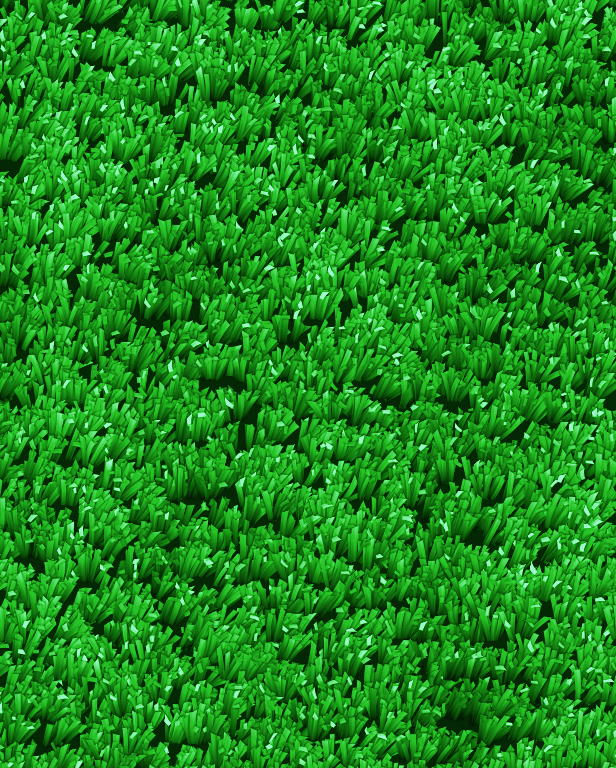
Write a Shadertoy shader that draws this texture.

```glsl
// Draws dense artificial turf: leaning tufts of cut green blades with pale glinting snips.

// Layout, in canvas heights
const vec2  TUFT_CELL = vec2(0.032, 0.026);
const float BLADE_LENGTH = 0.042;
const float BLADE_HALF_WIDTH = 0.0042;
const float SNIP_LENGTH = 0.0105;
const float SNIP_HALF_WIDTH = 0.0031;
const int   BLADES = 10;
const int   SNIPS = 3;

// Direction, in radians from vertical
const float MAIN_LEAN = 0.36;
const float LEAN_DRIFT = 0.6;
const float FAN = 0.7;

// Light, in palette steps
const float GAP_TONE = 0.2;
const float ROOT_TONE = 0.3;
const float TIP_TONE = 3.3;
const float BLADE_VARIATION = 1.6;
const float PATCH_VARIATION = 0.9;
const float CONTACT_SHADOW = 0.28;

// Palette from deepest gap to brightest glint
const vec3 GAP   = vec3(0.01, 0.11, 0.01);
const vec3 SHADE = vec3(0.04, 0.33, 0.03);
const vec3 BODY  = vec3(0.08, 0.53, 0.07);
const vec3 LIT   = vec3(0.15, 0.77, 0.15);
const vec3 SHEEN = vec3(0.37, 0.89, 0.47);
const vec3 GLINT = vec3(0.62, 0.97, 0.80);

vec4 hash4(vec3 p) {
    vec4 q = fract(p.xyzx * vec4(0.1031, 0.1030, 0.0973, 0.1099));
    q += dot(q, q.wzxy + 33.33);
    return fract((q.xxyz + q.yzzw) * q.zywx);
}

float gradientDot(vec2 cell, vec2 offset) {
    float a = 6.2832 * hash4(vec3(cell, 71.0)).x;
    return dot(vec2(cos(a), sin(a)), offset);
}

float gradientNoise(vec2 p) {
    vec2 i = floor(p), f = fract(p);
    vec2 u = f * f * f * (f * (f * 6.0 - 15.0) + 10.0);
    vec2 e = vec2(1.0, 0.0);
    return mix(mix(gradientDot(i, f), gradientDot(i + e, f - e), u.x),
               mix(gradientDot(i + e.yx, f - e.yx), gradientDot(i + 1.0, f - 1.0), u.x), u.y);
}

vec3 palette(float tone) {
    vec3 c = mix(GAP, SHADE, clamp(tone, 0.0, 1.0));
    c = mix(c, BODY,  clamp(tone - 1.0, 0.0, 1.0));
    c = mix(c, LIT,   clamp(tone - 2.0, 0.0, 1.0));
    c = mix(c, SHEEN, clamp(tone - 3.3, 0.0, 1.0));
    return mix(c, GLINT, clamp(tone - 4.3, 0.0, 1.0));
}

// Position in a blade: x across, y along from root to tip
vec2 bladeSpace(vec2 p, float angle, float bend, float len) {
    vec2 dir = vec2(sin(angle), cos(angle));
    float along = dot(p, dir);
    return vec2(dot(p, vec2(dir.y, -dir.x)) - bend * along * along / len, along);
}

// Distance to a strip that widens upward and ends in a slanted cut
float bladeDistance(vec2 q, float len, float halfWidth, float slant) {
    float w = halfWidth * mix(0.75, 1.0, clamp(q.y / len, 0.0, 1.0));
    return max(abs(q.x) - w, max(-q.y, q.y - len - slant * q.x));
}

// Paints one tuft over the tone already there
void paintTuft(inout float tone, vec2 p, vec2 cell, float stagger, float pixel) {
    vec4 t = hash4(vec3(cell, 3.0));
    vec2 root = (cell + vec2(stagger, 0.0) + mix(vec2(0.2, 0.0), vec2(0.8, 0.95), t.xy)) * TUFT_CELL;
    float lean = MAIN_LEAN + LEAN_DRIFT * gradientNoise(root * 9.0) + 0.35 * (t.z - 0.5);
    float light = PATCH_VARIATION * gradientNoise(root * 6.0 + 20.0) + 0.5 * (t.w - 0.5);

    for (int j = 0; j < BLADES + SNIPS; j++) {
        vec4 h = hash4(vec3(cell, 11.0 + float(j)));
        vec4 g = hash4(vec3(cell.yx, 47.0 + float(j)));
        bool snip = j >= BLADES;
        float side = h.x - 0.5;
        float angle = clamp(lean + FAN * side + 0.4 * (h.y - 0.5), -0.7, 1.0);
        float len = BLADE_LENGTH * mix(0.65, 1.08, h.z);
        float halfWidth = BLADE_HALF_WIDTH * mix(0.65, 1.1, g.x);
        vec2 base = root + vec2(side * 0.6 * TUFT_CELL.x, (g.y - 0.5) * 0.003);
        if (snip) {
            base += vec2(sin(angle), cos(angle)) * len * mix(0.5, 0.85, g.y);
            angle = lean + 2.6 * (h.w - 0.5);
            len = SNIP_LENGTH * mix(0.6, 1.2, g.z);
            halfWidth = SNIP_HALF_WIDTH * mix(0.6, 1.15, g.x);
        }
        vec2 q = bladeSpace(p - base, angle, 0.4 * (g.z - 0.4), len);
        float d = bladeDistance(q, len, halfWidth, 1.6 * (g.w - 0.5));
        float s = clamp(q.y / len, 0.0, 1.0);
        float across = q.x / halfWidth;

        // Root-to-tip light, lengthwise crease and fine streaks
        float bladeTone = mix(ROOT_TONE, TIP_TONE, pow(s, 0.75)) + BLADE_VARIATION * (h.w - 0.5);
        bladeTone += 1.1 * smoothstep(0.8, 1.0, g.w) * smoothstep(0.5, 1.0, s);
        bladeTone -= 0.35 * (1.0 - float(j) / float(BLADES));
        if (snip) bladeTone = 2.1 + 3.4 * g.w * g.w + 0.4 * s;
        bladeTone += light + 0.3 * smoothstep(-0.3, 0.3, across * sign(g.x - 0.4));
        bladeTone += 0.12 * sin(across * 5.0 + 6.28 * h.y);

        tone *= 1.0 - CONTACT_SHADOW * smoothstep(0.0035, 0.0, d) * smoothstep(0.0, 0.4, s);
        tone = mix(tone, max(bladeTone, 0.0), smoothstep(0.6, -0.6, d / pixel));
    }
}

void mainImage(out vec4 fragColor, in vec2 fragCoord) {
    vec2 p = fragCoord / iResolution.y + 1.0;
    float pixel = 1.0 / iResolution.y;
    float tone = GAP_TONE;

    // Rows run from back to front so nearer tufts cover farther roots
    for (int row = 0; row < 3; row++) {
        float y = floor(p.y / TUFT_CELL.y) - float(row);
        float stagger = 0.5 * mod(y, 2.0);
        float x = floor(p.x / TUFT_CELL.x - stagger);
        for (int col = -2; col <= 1; col++)
            paintTuft(tone, p, vec2(x + float(col), y), stagger, pixel);
    }
    fragColor = vec4(palette(tone), 1.0);
}
```
